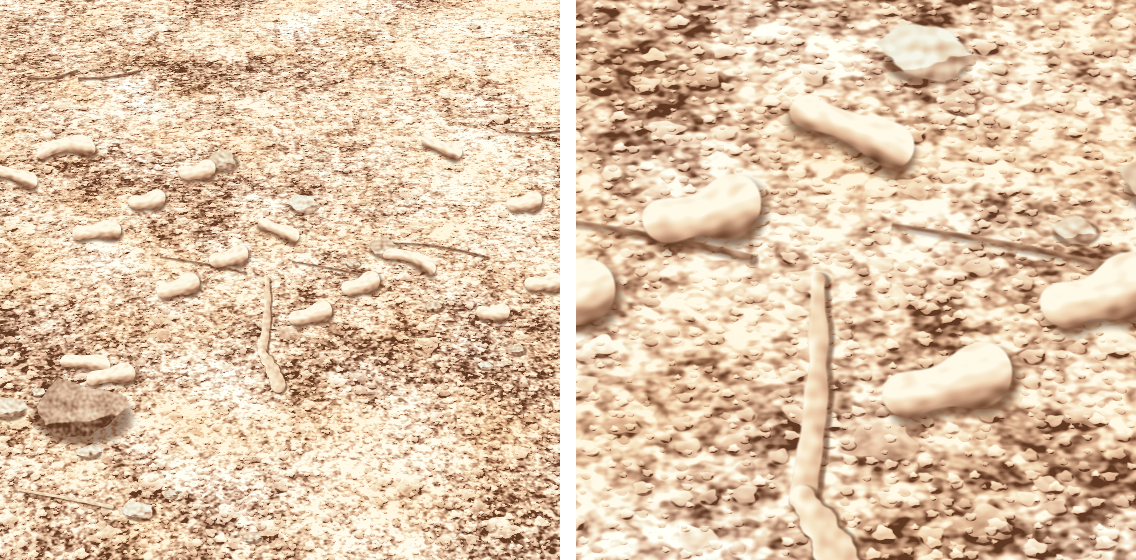
Left: the whole. Right: its middle third, enlarged.
This texture is drawn by a three.js fragment shader. Its source:

```glsl
// Dry stony ground receding into the distance, strewn with pale pods, rocks and twigs.
varying vec2 vUv;

const vec3 UMBER = vec3(0.38, 0.22, 0.13);
const vec3 BROWN = vec3(0.63, 0.46, 0.35);
const vec3 CLAY = vec3(0.79, 0.62, 0.50);
const vec3 SAND = vec3(0.91, 0.76, 0.63);
const vec3 CREAM = vec3(0.96, 0.88, 0.75);
const vec3 CHALK = vec3(1.0, 0.98, 0.91);
const float HORIZON = 2.2; // height of the vanishing line
const float TILT = 2.9; // flattening of the ground
const float EDGE = 0.001; // softness of outlines
const float CONTRAST = 1.15;
const float GRAVEL_SCALE = 14.0;
const int PODS = 17;
const int ROCKS = 13;
const int TWIGS = 6;
const vec2 POD_CLUSTER = vec2(0.15, 0.355);
const vec2 SLAB_AT = vec2(0.14, 0.27);
const vec2 STICK_TOP = vec2(0.477, 0.5);
const vec2 STICK_KNEE = vec2(0.468, 0.37);
const vec2 STICK_FOOT = vec2(0.497, 0.312);

vec2 hash2(vec2 p) {
  p = vec2(dot(p, vec2(127.1, 311.7)), dot(p, vec2(269.5, 183.3)));
  return fract(sin(p) * 43758.5);
}

float corner(vec2 i, vec2 f, vec2 o) { return dot(hash2(i + o) * 2.0 - 1.0, f - o); }

// Gradient noise, scaled to a spread of about one
float noise(vec2 p) {
  vec2 i = floor(p), f = p - i, u = f * f * (3.0 - 2.0 * f), o = vec2(1, 0);
  return 4.4 * mix(mix(corner(i, f, o.yy), corner(i, f, o.xy), u.x),
                   mix(corner(i, f, o.yx), corner(i, f, o.xx), u.x), u.y);
}

// Noise with steep sides and flat tops, like broken clods
float clods(vec2 p) { return 2.0 * smoothstep(-0.8, 0.8, noise(p)) - 1.0; }
float ramp(float lo, float hi, float t) { return clamp((t - lo) / (hi - lo), 0.0, 1.0); }
float cover(float d) { return 1.0 - smoothstep(-EDGE, EDGE, d); }

// Earth colours from dark to light; tone 0 is the middle
vec3 toneColor(float t) {
  vec3 c = mix(UMBER, BROWN, ramp(-2.3, -1.48, t));
  c = mix(c, CLAY, ramp(-1.48, -0.86, t));
  c = mix(c, SAND, ramp(-0.86, -0.25, t));
  c = mix(c, CREAM, ramp(-0.25, 0.39, t));
  return mix(c, CHALK, ramp(0.39, 1.15, t));
}

// One layer of angular pebbles, lit from above with a shadow below
void addGravel(inout float tone, vec2 p, float amount, float soft) {
  for (int j = -1; j <= 1; j++) for (int i = -1; i <= 1; i++) {
    vec2 cell = floor(p) + vec2(i, j);
    vec2 h = hash2(cell), k = hash2(cell + 37.0);
    if (k.y > amount) continue;
    vec2 d = p - cell - 0.2 - 0.6 * h;
    float r = mix(0.14, 0.38, k.x * k.x), a = atan(d.y, d.x);
    float len = length(d) * (1.0 + 0.16 * sin(3.0 * a + 6.3 * h.x) + 0.1 * sin(5.0 * a + 6.3 * h.y));
    float shadow = 1.0 - smoothstep(r * 0.8, r * 1.15, length(d - r * vec2(0.15, -0.5)));
    float body = 1.0 - smoothstep(r - soft, r + soft, len);
    tone -= 1.5 * shadow * (1.0 - body);
    tone = mix(tone, 1.3 * h.x - 0.2 + 0.8 * d.y / r + 0.25 * tone, body * 0.9);
  }
}

// Two joined lobes with a narrow waist
float podDistance(vec2 p, float reach, float radius) {
  float x = clamp(p.x, -reach, reach), w = sin(1.6 * x / reach);
  return length(p - vec2(x, 0)) - radius * (0.74 + 0.2 * w * w + 0.16 * w);
}

void drawPod(inout vec3 color, vec2 p, vec2 h) {
  float a = (h.x - 0.55) * 0.7, reach = 0.015 + 0.022 * h.y, radius = 0.012 + 0.006 * h.x;
  vec2 q = mat2(cos(a), -sin(a), sin(a), cos(a)) * p;
  q.y += (h.y - 0.5) * 9.0 * q.x * q.x;
  float lit = smoothstep(-0.004, 0.005, podDistance(q - vec2(0.002, -0.005), reach, radius));
  color = mix(color, UMBER, 0.7 * (1.0 - lit));
  float tone = mix(-1.7, 1.2, smoothstep(-1.0, 0.2, q.y / radius));
  tone += 0.3 * noise(q * vec2(90, 170) + h * 40.0);
  color = mix(color, toneColor(tone), cover(podDistance(q, reach, radius)));
}

// Rock cut by half planes, with a bright top and a dark lower face
void drawRock(inout vec3 color, vec2 p, float size, float tone, float seed) {
  vec2 q = p * vec2(1.0, 1.75) / size;
  float d = -1.0, rough = noise(q * 3.0 + seed);
  for (int i = 0; i < 6; i++) {
    vec2 h = hash2(vec2(i, seed));
    float a = 1.047 * (float(i) + 0.6 * h.x);
    d = max(d, dot(q, vec2(cos(a), sin(a))) - 0.6 - 0.4 * h.y);
  }
  float lit = smoothstep(0.75, 1.0, length(q - vec2(0.08, -0.25)));
  color = mix(color, UMBER, 0.6 * (1.0 - lit));
  float top = smoothstep(-0.05, 0.05, q.y - 0.35 * q.x + 0.42 + 0.08 * rough);
  tone += 1.3 * top - 1.3 + 0.3 * rough + 0.3 * noise(p * 150.0 + seed);
  color = mix(color, toneColor(tone) * vec3(0.96, 0.98, 1), cover((d + 0.03 * rough) * size * 0.7));
}

void drawTwig(inout vec3 color, vec2 a, vec2 b, float width, float bend, float tone) {
  vec2 p = vUv - a, ab = b - a;
  float t = clamp(dot(p, ab) / dot(ab, ab), 0.0, 1.0);
  vec2 off = p - ab * t - normalize(vec2(-ab.y, ab.x)) * bend * sin(3.14 * t);
  float w = width * (0.75 + 0.35 * t + 0.12 * noise(vec2(t * 9.0, bend * 90.0)));
  color = mix(color, UMBER, 0.6 - 0.6 * smoothstep(0.0, 0.003, length(off - vec2(0.002, -0.002)) - w));
  tone += 0.8 * dot(off, vec2(-0.8, 0.6)) / w + 0.3 * noise(p * 130.0);
  color = mix(color, toneColor(tone), cover(length(off) - w));
}

void main() {
  // Ground plane, soil and gravel
  float depth = HORIZON / (HORIZON - vUv.y);
  vec2 g = vec2(vUv.x - 0.5, TILT) * depth;
  float tone = 0.42 * noise(g * 3.0 + 7.0) + 0.36 * noise(g * 9.0) + 0.45 * clods(g * 24.0);
  tone += 0.6 * clods(g * 50.0) + (0.65 * clods(g * 95.0) + 0.45 * noise(g * 165.0)) / depth;
  tone = CONTRAST * tone - 0.1 + 0.75 * smoothstep(0.3, 1.0, vUv.y) * smoothstep(0.2, 0.9, vUv.x);
  for (int i = 0; i < 4; i++) {
    float n = float(i), scale = GRAVEL_SCALE * pow(1.7, n);
    addGravel(tone, g * scale + n * 19.3, 0.2 + 0.13 * n, EDGE * scale * depth);
  }
  vec3 color = toneColor(tone) * (1.0 - vec3(0, 0.015, 0.04) * noise(g * 6.0));

  // Scattered twigs, rocks and pods
  for (int i = 0; i < TWIGS; i++) {
    vec2 h = hash2(vec2(i, 5)), a = vec2(fract(float(i) * 0.618 + 0.05), mix(0.52, 0.92, h.x));
    drawTwig(color, a, a + vec2(0.06 + 0.15 * h.y, 0.05 * h.x - 0.03), 0.0015, 0.02 * h.y - 0.01, -1.5);
  }
  for (int i = 0; i < ROCKS; i++) {
    vec2 h = hash2(vec2(i, 11)), at = fract(float(i) * vec2(0.618, 0.37) + vec2(0.45, 0));
    drawRock(color, vUv - at * vec2(1, 0.7) - vec2(0, 0.04), 0.015 + 0.025 * h.x * h.x, 0.9 * h.y, float(i) + 3.0);
  }
  for (int i = 0; i < PODS; i++) {
    float n = float(i);
    vec2 at = vec2(fract(n * 0.618 + 0.08), mix(0.43, 0.78, fract(n * 0.43 + 0.3)));
    if (i < 2) at = POD_CLUSTER + n * vec2(0.045, -0.025);
    drawPod(color, vUv - at, hash2(vec2(n, 23)));
  }

  // Slab, pale stick and straw
  drawRock(color, vUv - SLAB_AT, 0.1, -0.5, 2.0);
  drawTwig(color, STICK_TOP, STICK_KNEE, 0.007, 0.004, 0.2);
  drawTwig(color, STICK_KNEE, STICK_FOOT, 0.012, 0.003, 0.4);
  drawTwig(color, vec2(0.035, 0.125), vec2(0.2, 0.095), 0.003, 0.001, 0.3);
  gl_FragColor = vec4(color, 1);
}
```
